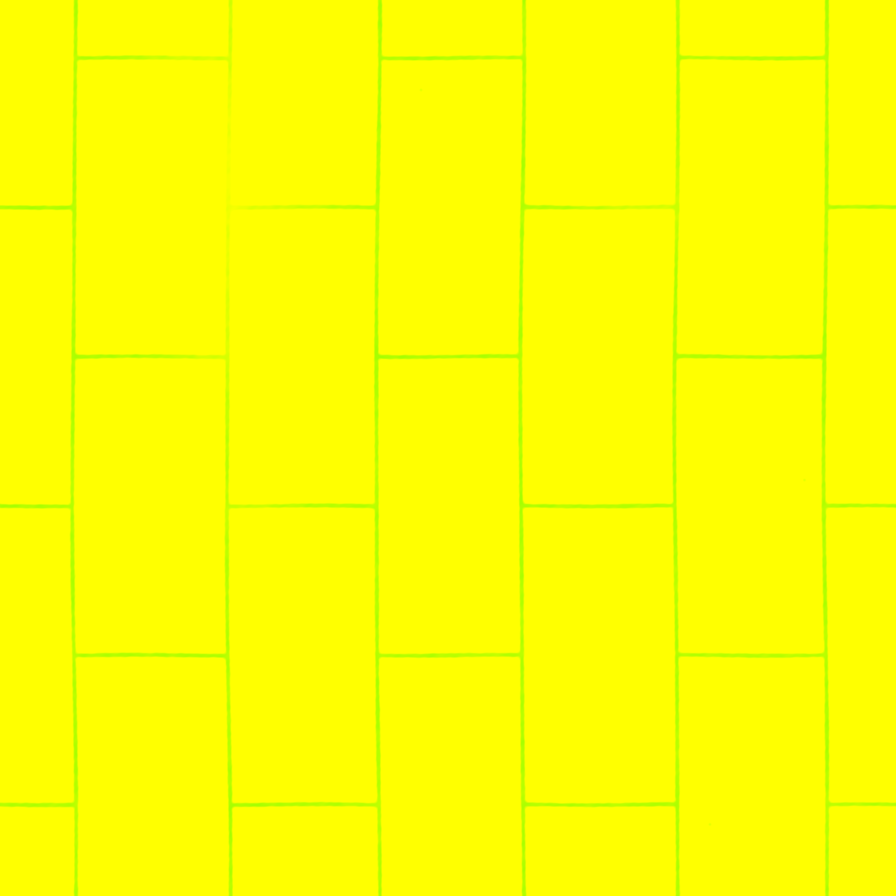
Write a three.js fragment shader that draws this pattern.

```glsl
// Upright yellow bricks in six staggered columns, with thin, worn green seams.
varying vec2 vUv;

const float TAU = 6.2831853;
const float COLUMNS = 6.0;
const float ROWS = 3.0;
const vec3 BRICK = vec3(1.0, 1.0, 0.0);
const vec3 SEAM = vec3(0.65, 1.0, 0.0);

vec2 hash2(vec2 p) {
  vec2 q = vec2(dot(p, vec2(127.1, 311.7)), dot(p, vec2(269.5, 183.3)));
  return fract(sin(q) * 43758.5);
}

// Layered sines, roughly -1 to 1.
float ripple(vec2 p, float scale) {
  vec2 q = p * scale;
  float a = sin(q.x + 1.7 * sin(q.y * 0.8));
  float b = sin(q.y * 1.3 + 2.1 * sin(q.x * 0.7) + 1.0);
  float c = sin(q.x * 2.3 - q.y * 2.9 + 0.6);
  return 0.4 * a + 0.35 * b + 0.25 * c;
}

// Position of a vertical seam; it bows slightly and spacing varies by threes.
float seamX(float index, float y) {
  float shift = 0.0055 * step(0.5, mod(index, 3.0));
  float bow = 0.0019 * cos(TAU * y) + 0.0006 * sin(TAU * 2.0 * y + index);
  return (index + 0.5) / COLUMNS + shift + bow - 0.0005;
}

// x: distance to the nearest vertical seam, y: column number.
vec2 findColumn(vec2 p) {
  vec2 found = vec2(1.0, 0.0);
  for (int i = 0; i < 6; i++) {
    float offset = p.x - seamX(float(i), p.y);
    found.x = min(found.x, abs(offset));
    found.y += step(0.0, offset);
  }
  return found;
}

// Distance to the nearest horizontal joint; odd columns sit half a brick higher.
float jointDistance(vec2 p, float column) {
  float start = 0.102 + 0.5 / ROWS * mod(column, 2.0);
  float y = p.y + 0.0005 * sin(p.x * 31.0);
  return abs(fract((y - start) * ROWS + 0.5) - 0.5) / ROWS;
}

// Minimum with a small fillet where lines meet.
float smoothMin(float a, float b, float radius) {
  float h = max(radius - abs(a - b), 0.0) / radius;
  return min(a, b) - 0.25 * h * h * radius;
}

float softLine(float d, float halfWidth, float pixel) {
  float soft = max(0.0013, 0.6 * pixel);
  return 1.0 - smoothstep(halfWidth - soft, halfWidth + soft, d);
}

// Faded patch, strongest at its centre.
float fade(vec2 p, vec2 centre, vec2 size) {
  vec2 q = (p - centre) / size;
  return exp(-dot(q, q));
}

// Sparse cellular flecks.
float flecks(vec2 p, float cells, float pixel) {
  vec2 cell = floor(p * cells);
  vec2 spot = 0.2 + 0.6 * hash2(cell);
  float present = step(0.985, hash2(cell + 19.0).x);
  float d = length(fract(p * cells) - spot) / cells;
  return present * softLine(d, 0.0012, pixel);
}

void main() {
  vec2 p = vUv;
  float pixel = fwidth(p.y);

  // Seams with rough edges
  vec2 column = findColumn(p);
  float d = smoothMin(column.x, jointDistance(p, column.y), 0.004);
  float halfWidth = 0.0020 + 0.0003 * ripple(p, 37.0) + 0.0003 * ripple(p, 290.0);
  float line = softLine(d, halfWidth, pixel);

  // Wear
  float wear = 0.75 * fade(p, vec2(0.245, 0.79), vec2(0.09, 0.20));
  wear += 0.35 * fade(p, vec2(0.73, 0.77), vec2(0.07, 0.04));
  wear += 0.25 * fade(p, vec2(0.28, 0.44), vec2(0.06, 0.05));
  float ink = 0.85 + 0.12 * ripple(p, 23.0) + 0.10 * ripple(p, 210.0);
  line *= clamp(ink - wear, 0.08, 1.0);

  line = max(line, 0.3 * flecks(p, 16.0, pixel));
  gl_FragColor = vec4(mix(BRICK, SEAM, line), 1.0);
}
```
